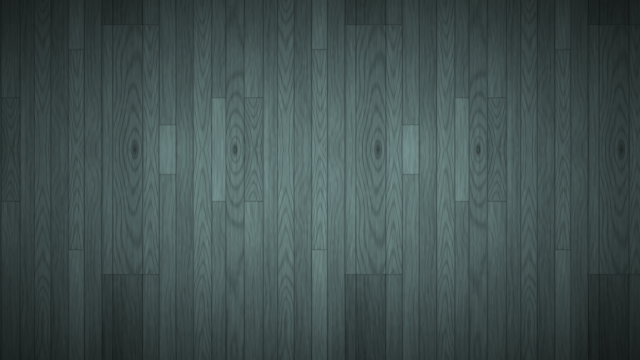
Give the GLSL for this texture, as a Shadertoy shader.

```glsl
// Plank edges across one repeat, as fractions of its width
const float EDGES[15] = float[15](0.0, 0.045, 0.168, 0.236, 0.305, 0.377, 0.452, 0.510,
                                  0.586, 0.664, 0.723, 0.791, 0.863, 0.928, 1.0);
// Per plank: joint distance from the mirror line, tone inside, tone outside
const vec3 BOARDS[14] = vec3[14](
    vec3(0.347, 0.96, 0.80), vec3(0.347, 0.93, 0.81), vec3(0.347, 1.00, 0.96),
    vec3(0.069, 1.16, 1.02), vec3(9.0, 0.96, 1.0), vec3(9.0, 1.05, 1.0),
    vec3(0.144, 1.13, 0.99), vec3(9.0, 0.97, 1.0), vec3(0.144, 0.93, 1.01),
    vec3(9.0, 0.97, 1.0), vec3(9.0, 1.02, 1.0), vec3(9.0, 0.96, 1.0),
    vec3(0.278, 1.01, 1.08), vec3(9.0, 0.94, 1.0));
// Grain figure: 0 straight, 1 cathedral arches, 2 knot
const int FIGURES[14] = int[14](0, 2, 1, 0, 0, 1, 0, 2, 1, 0, 1, 0, 1, 0);

float hash(vec2 p) {
    p = fract(p * vec2(0.1031, 0.1137));
    p += dot(p, p.yx + 33.33);
    return fract((p.x + p.y) * p.x * 7.31);
}

float noise(vec2 p) {
    vec2 i = floor(p), f = fract(p);
    f *= f * (3.0 - 2.0 * f);
    return mix(mix(hash(i), hash(i + vec2(1, 0)), f.x),
               mix(hash(i + vec2(0, 1)), hash(i + vec2(1, 1)), f.x), f.y);
}

// Growth ring phase around a plank's centre line
float ringPhase(vec2 p, int figure, float seed) {
    float warp = noise(vec2(p.x * 28.0 + seed * 9.0, p.y * 9.0 + seed)) - 0.5;
    if (figure == 2) {
        float rise = 0.065 * (1.0 - exp(-p.y / 0.16));
        return 105.0 * length(vec2(p.x, rise)) + 1.3 * warp;
    }
    if (figure == 1)
        return 105.0 * sqrt(p.x * p.x + 0.00003) - 17.0 * p.y + 2.2 * warp;
    return 72.0 * p.x + 2.5 * warp;
}

void mainImage(out vec4 fragColor, in vec2 fragCoord) {
    vec2 uv = fragCoord / iResolution.xy;
    float pixel = 1.0 / iResolution.y;
    float tileWidth = 0.676; // in canvas heights
    float across = fract((uv.x - 0.159) / 0.380);
    float up = abs(uv.y - 0.5845); // boards mirror about this height

    // Find the plank
    int plank = 0;
    for (int i = 1; i < 14; i++) plank += int(step(EDGES[i], across));
    float left = EDGES[plank], right = EDGES[plank + 1];
    vec3 board = BOARDS[plank];
    float outside = smoothstep(-pixel, pixel, up - board.x);
    float tone = mix(board.y, board.z, outside);
    float seed = float(plank) * 3.7 + 17.0 * step(board.x, up);

    // Growth rings, faded where they get finer than the pixels
    vec2 local = vec2((across - 0.5 * (left + right)) * tileWidth, up);
    if (plank == 1) local.x -= 0.02;
    int figure = up > board.x ? 0 : FIGURES[plank];
    float phase = ringPhase(local, figure, seed);
    float ring = pow(0.5 + 0.5 * sin(6.2832 * phase), 3.0) - 0.31;
    ring *= 1.0 - smoothstep(0.25, 0.7, fwidth(phase));
    tone -= ring * (figure == 0 ? 0.07 : 0.14);

    // Dark heart of each knot
    if (figure == 2)
        tone -= 0.28 * (1.0 - smoothstep(0.003, 0.012, length(local * vec2(1.0, 0.4))));

    // Broad shading, long fibres and short pores
    vec2 grain = vec2(across * tileWidth, up);
    tone += 0.12 * (noise(grain * vec2(45.0, 5.0) + seed * 5.0) - 0.5);
    tone += 0.10 * (noise(grain * vec2(230.0, 14.0) + seed * 11.0) - 0.5);
    tone += 0.09 * (noise(grain * vec2(290.0, 75.0) + seed * 7.0) - 0.5);

    // Seams between planks and joints at their ends
    float seam = min(across - left, right - across) * tileWidth;
    tone *= 1.0 - 0.20 * (1.0 - smoothstep(0.0, 0.0012 + pixel, seam));
    tone *= 1.0 - 0.14 * (1.0 - smoothstep(0.0, 0.0012 + pixel, abs(up - board.x)));

    // Teal stain under a soft vignette
    vec2 c = uv * 2.0 - 1.0;
    float light = exp(-0.68 * dot(c, c));
    fragColor = vec4(vec3(0.405, 0.503, 0.498) * tone * light, 1.0);
}
```
